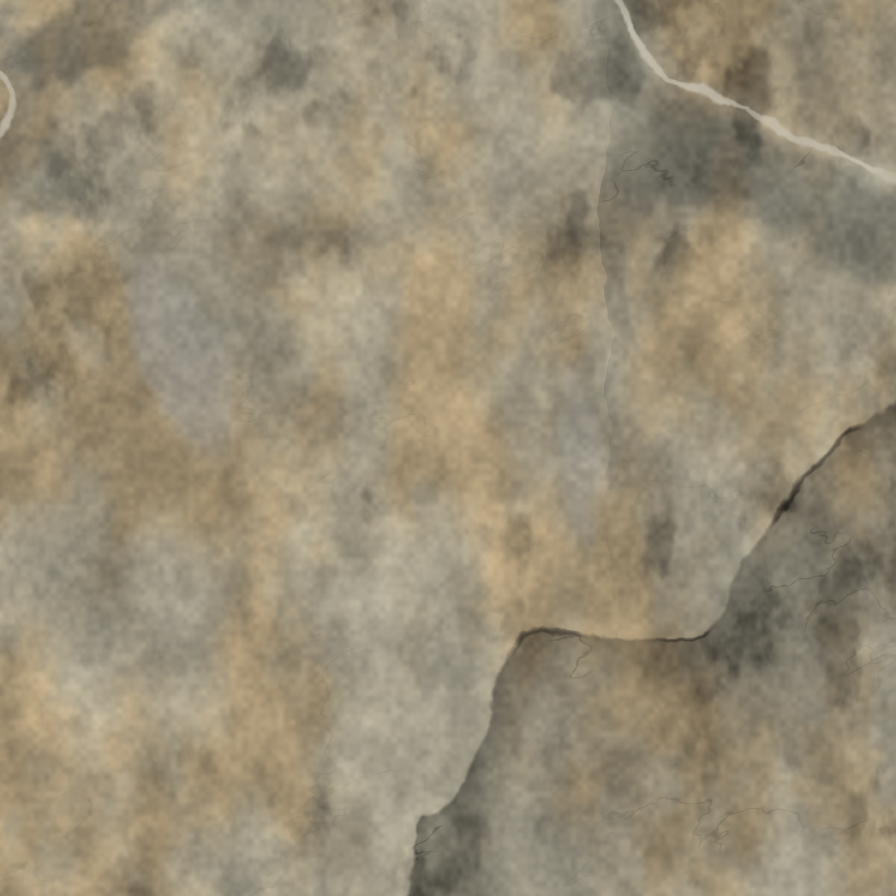
This texture is drawn by a WebGL 2 fragment shader. Its source:

```glsl
#version 300 es
precision highp float;

uniform vec2 u_resolution;
out vec4 fragColor;

const vec3 STONE = vec3(0.615, 0.582, 0.500);
const vec3 WARM_TINT = vec3(1.05, 0.985, 0.90);
const vec3 COOL_TINT = vec3(0.965, 1.0, 1.045);
const vec3 PALE_PATCH = vec3(0.605, 0.590, 0.550);
const vec3 VEIN = vec3(0.77, 0.745, 0.68);
const float BROAD_CONTRAST = 0.28;
const float MOTTLE_CONTRAST = 0.46;
const float GRAIN_CONTRAST = 0.10;
const float SMUDGE_DEPTH = 0.20;
const float LEDGE_SHADE = 0.25;
const float BAND_SHADE = 0.21;
const float EDGE_ROUGHNESS = 0.035;

float hash(vec2 cell) {
    vec3 q = fract(cell.xyx * 0.1031);
    q += dot(q, q.yzx + 33.33);
    return fract((q.x + q.y) * q.z);
}

float noise(vec2 p) {
    vec2 cell = floor(p), f = fract(p);
    f = f * f * (3.0 - 2.0 * f);
    float low = mix(hash(cell), hash(cell + vec2(1, 0)), f.x);
    float high = mix(hash(cell + vec2(0, 1)), hash(cell + vec2(1, 1)), f.x);
    return mix(low, high, f.y);
}

float fbm(vec2 p) {
    const mat2 TURN = mat2(0.96, 0.28, -0.28, 0.96);
    float sum = 0.0, weight = 0.52;
    for (int i = 0; i < 5; i++) {
        sum += weight * noise(p);
        p = TURN * p * 2.03 + 17.3;
        weight *= 0.5;
    }
    return sum;
}

// Height of the stepped ledge at the lower right
float ledgeHeight(float x) {
    return -0.05 + 0.15 * smoothstep(0.44, 0.48, x) + 0.19 * smoothstep(0.49, 0.59, x)
        + 0.17 * smoothstep(0.77, 0.90, x) + 0.09 * smoothstep(0.86, 1.0, x);
}

// Height of the pale vein at the upper right
float veinHeight(float x) {
    return 0.81 + 0.085 * (1.0 - smoothstep(0.75, 1.0, x))
        + 0.12 * exp(-35.0 * (max(x, 0.68) - 0.69));
}

// Approximate distance below a curve, from its height and its slope
float depthBelow(float y, float height, float nextHeight, float stepSize) {
    float slope = (nextHeight - height) / stepSize;
    return (height - y) / sqrt(1.0 + slope * slope);
}

// Soft ellipse, 1 at the centre and 0 outside
float blob(vec2 p, vec2 centre, vec2 radius, float lean, float softness) {
    vec2 q = p - centre;
    q.x += lean * q.y;
    return 1.0 - smoothstep(1.0 - softness, 1.0 + softness, length(q / radius));
}

void main() {
    const float STEP = 0.004;
    vec2 uv = gl_FragCoord.xy / u_resolution;
    vec2 rough = vec2(fbm(uv * 16.0), fbm(uv * 16.0 + 41.0)) - 0.5;
    vec2 p = uv + EDGE_ROUGHNESS * rough;
    vec2 wide = uv + 0.16 * rough;

    // Mottled stone with upright streaks and fine grain
    float broad = fbm(uv * 4.0 + 3.0);
    float mottle = fbm(uv * vec2(23.0, 15.0) + 9.0);
    float grain = noise(uv * 150.0) + 0.9 * noise(uv * 83.0 + 5.0) - 0.95;
    float shade = 1.0 + BROAD_CONTRAST * (broad - 0.5) + MOTTLE_CONTRAST * (mottle - 0.5)
        + GRAIN_CONTRAST * grain;
    float smudge = smoothstep(0.54, 0.72, fbm(uv * vec2(19.0, 13.0) + 27.0));
    shade -= SMUDGE_DEPTH * smudge * smoothstep(0.42, 0.60, fbm(uv * 5.0 + 61.0));
    float stain = fbm(uv * vec2(10.0, 6.0) + 83.0);
    float warmth = smoothstep(0.46, 0.72, stain);
    float coolness = 0.6 * smoothstep(0.50, 0.30, stain);

    // Ledge: shaded inside, broken dark line and pale lip along its edge
    float ledge = depthBelow(p.y, ledgeHeight(p.x), ledgeHeight(p.x + STEP), STEP);
    float inside = smoothstep(-0.002, 0.004, ledge);
    float lineBreak = smoothstep(0.36, 0.58, noise(uv * 13.0 + 19.0));
    float ledgeLine = 1.0 - smoothstep(0.001, 0.005, abs(ledge - 0.002));
    float lip = smoothstep(-0.028, -0.004, ledge) * (1.0 - inside);
    shade -= inside * LEDGE_SHADE * (0.15 + exp(-max(ledge, 0.0) / 0.10)) * (0.55 + 0.8 * broad);
    shade -= 0.24 * ledgeLine * lineBreak * smoothstep(0.48, 0.64, uv.x);
    shade += 0.07 * lip * (1.0 - 0.6 * smoothstep(0.55, 0.65, uv.x));
    warmth += 0.8 * blob(wide, vec2(0.96, 0.13), vec2(0.05, 0.13), 0.0, 0.5);

    // Grey band under the vein, and dark weathered corners
    float vein = depthBelow(p.y, veinHeight(p.x), veinHeight(p.x + STEP), STEP);
    float bandDepth = vein + 0.10 * rough.y;
    float band = smoothstep(0.0, 0.025, vein) * (1.0 - smoothstep(0.085, 0.13, bandDepth))
        * smoothstep(0.61, 0.78, uv.x + 0.15 * rough.x);
    float corner = blob(wide, vec2(0.09, 0.975), vec2(0.10, 0.04), -0.8, 0.5)
        + blob(wide, vec2(0.02, 0.80), vec2(0.07, 0.055), 0.0, 0.5)
        + 0.45 * blob(wide, vec2(0.02, 0.67), vec2(0.08, 0.05), 0.3, 0.5);
    float above = smoothstep(0.0, -0.03, vein);
    shade -= BAND_SHADE * (band + corner) * (0.55 + 0.9 * mottle) + 0.07 * above;
    warmth += 0.35 * above;
    coolness += 0.8 * min(band + corner, 1.0);

    // Short slanting cracks, mostly in the shaded parts
    float crackField = fbm(vec2(uv.x + 0.6 * uv.y, uv.y - 0.5 * uv.x) * vec2(9.0, 17.0));
    float crack = 1.0 - smoothstep(0.0, 0.022, abs(crackField - 0.5));
    float crackMask = smoothstep(0.50, 0.66, noise(uv * 11.0 + 71.0));
    shade -= 0.17 * crack * crackMask * (0.25 + 0.75 * max(band, inside * exp(-max(ledge, 0.0) / 0.15)));

    vec3 colour = STONE * shade;
    colour *= mix(vec3(1.0), WARM_TINT, clamp(warmth, 0.0, 1.0));
    colour *= mix(vec3(1.0), COOL_TINT, clamp(coolness, 0.0, 1.0));

    // Pale worn patches
    float pale = blob(p, vec2(0.205, 0.60), vec2(0.045, 0.115), 0.35, 0.25)
        + 0.8 * blob(p, vec2(0.65, 0.49), vec2(0.02, 0.09), 0.1, 0.4)
        + 0.5 * blob(p, vec2(0.10, 0.615), vec2(0.025, 0.03), 0.5, 0.4);
    colour = mix(colour, PALE_PATCH * (1.0 + 0.10 * grain), 0.65 * min(pale, 1.0));

    // Thin mineral veins
    float veinWidth = 0.003 + 0.005 * noise(uv * 24.0);
    float arc = abs(length(p - vec2(-0.035, 0.885)) - 0.048);
    float line = 1.0 - smoothstep(0.3, 1.2, min(abs(vein), arc) / veinWidth);
    colour = mix(colour, VEIN, line * (0.45 + 0.5 * noise(uv * 30.0 + 7.0)));

    fragColor = vec4(colour, 1.0);
}
```
